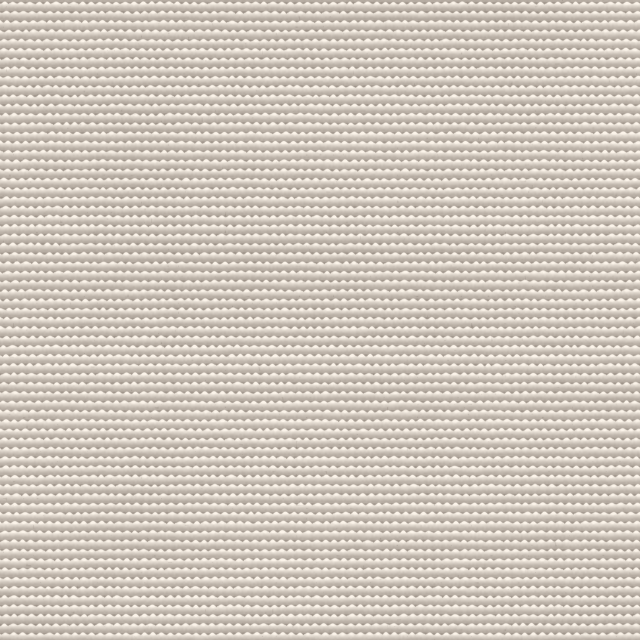
This texture is drawn by a Shadertoy shader. Its source:

```glsl
// Cream ribbed weave: fine horizontal cords with beaded, softly shadowed upper edges.

#define ROWS 69.0          // cords down the canvas
#define BEADS 74.0         // beads along each cord
#define ROW_OFFSET 0.14    // vertical shift, in cords
#define NOTCH_DEPTH 0.27   // depth of the gaps between beads, in cords
#define WOBBLE 0.10        // waviness of the cords, in cords
#define BEAD_JITTER 0.22   // unevenness of the bead spacing
#define GRAIN 0.09         // strength of the fine surface grain
#define SHADOW_COLOR vec3(0.64, 0.60, 0.56)
#define LIGHT_COLOR vec3(0.97, 0.94, 0.90)

const float TAU = 6.28319;
const int SAMPLES = 3;     // antialiasing samples per axis

float hash(vec2 p) {
    vec3 q = fract(p.xyx * 0.1031);
    q += dot(q, q.yzx + 33.33);
    return fract((q.x + q.y) * q.z);
}

float noise(vec2 p) {
    vec2 cell = floor(p);
    vec2 f = fract(p);
    f = f * f * (3.0 - 2.0 * f);
    float lower = mix(hash(cell), hash(cell + vec2(1.0, 0.0)), f.x);
    float upper = mix(hash(cell + vec2(0.0, 1.0)), hash(cell + 1.0), f.x);
    return mix(lower, upper, f.y);
}

// Brightness of the weave, 0 in the notches to 1 on the bead tips.
float weave(vec2 uv) {
    // Cord index and depth below the cord's upper edge
    float y = uv.y * ROWS + ROW_OFFSET;
    y += WOBBLE * (noise(uv * vec2(38.0, ROWS)) - 0.5);
    float row = floor(y);
    float depth = 1.0 - fract(y);

    // Beads, shifted per cord and spaced a little unevenly
    float x = uv.x * BEADS + 0.6 * hash(vec2(row, 7.0));
    x += BEAD_JITTER * (noise(vec2(x * 0.8, row * 5.0)) - 0.5);
    float crest = 0.5 + 0.5 * cos(TAU * x);
    float size = mix(0.75, 1.15, hash(vec2(floor(x + 0.5), row + 19.0)));

    // Rounded cord with a highlight on each bead
    float body = mix(0.87, 0.22, smoothstep(0.2, 1.0, depth));
    float glint = (depth - 0.22) / 0.15;
    body += 0.27 * size * crest * exp(-glint * glint);

    // Shadow above the scalloped edge, darkest in the gaps
    float edge = mix(NOTCH_DEPTH * size, 0.03, crest);
    float shadow = mix(0.22, -0.04, (1.0 - crest) * smoothstep(0.0, 0.15, depth));
    float shade = mix(shadow, body, smoothstep(edge - 0.06, edge + 0.08, depth));

    // Slight differences between cords
    return shade + 0.05 * (hash(vec2(row, 41.0)) - 0.5);
}

// Fine grain, faint broad shading and rare dark pits.
float wear(vec2 uv) {
    float grain = GRAIN * (noise(uv * 330.0) - 0.5);
    float broad = 0.05 * (noise(uv * 5.0) - 0.5);
    float pits = 0.2 * smoothstep(0.94, 1.0, noise(uv * 190.0 + 53.0));
    return grain + broad - pits;
}

void mainImage(out vec4 fragColor, in vec2 fragCoord) {
    float shade = 0.0;
    for (int j = 0; j < SAMPLES; j++) {
        for (int i = 0; i < SAMPLES; i++) {
            vec2 offset = (vec2(i, j) + 0.5) / float(SAMPLES) - 0.5;
            vec2 uv = (fragCoord + offset) / iResolution.xy;
            shade += weave(uv) + wear(uv);
        }
    }
    shade /= float(SAMPLES * SAMPLES);
    fragColor = vec4(mix(SHADOW_COLOR, LIGHT_COLOR, clamp(shade, -0.1, 1.05)), 1.0);
}
```
